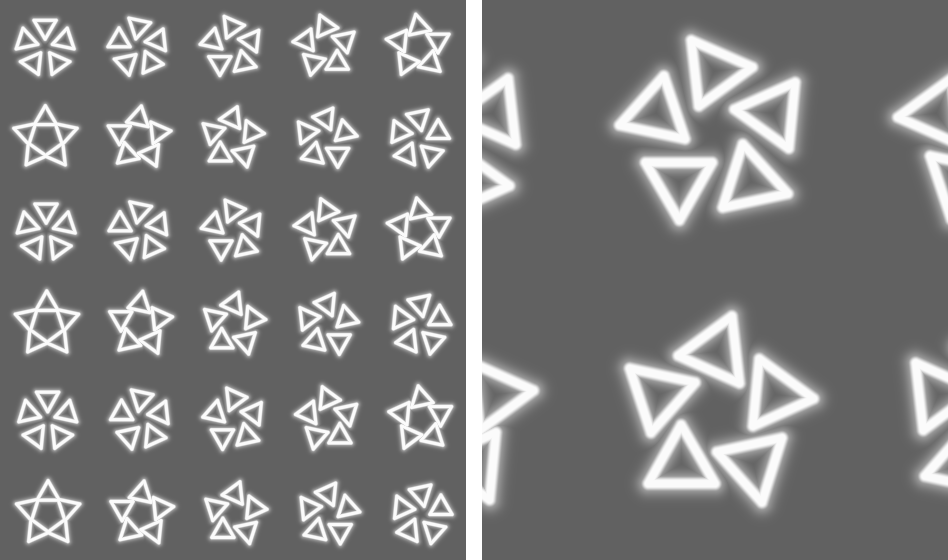
Left, the full canvas; right, a detail of the centre.
This pattern is drawn by a WebGL 1 fragment shader. Its source:

```glsl
precision highp float;

uniform vec2 u_resolution;

const float PI = 3.14159265;

// Layout, in units of one square cell
const float ROWS = 6.0;
const float COLUMNS = 5.0;
const float RING_RADIUS = 0.219;
const float TRIANGLE_RADIUS = 0.1375;
const float SPIN_STEP = PI / 15.0;

// Stroke and glow
const float CORE_INNER = 0.0094;
const float CORE_OUTER = 0.028;
const float GLOW_RADIUS = 0.039;
const float GLOW_STRENGTH = 0.55;

const vec3 BACKGROUND = vec3(0.38);
const vec3 LINE_COLOR = vec3(0.985);

// Slow wander of the rows away from an even grid
vec2 drift(float y) {
  return vec2(-0.017 * cos(0.52 * y), -0.007 - 0.021 * sin(0.9 * y - 0.81));
}

// Distance to the outline of an equilateral triangle;
// heading is the direction of one edge normal
float triangleOutline(vec2 p, float heading) {
  float sector = 2.0 * PI / 3.0;
  float angle = atan(p.y, p.x) - heading;
  angle = mod(angle + 0.5 * sector, sector) - 0.5 * sector;
  vec2 folded = length(p) * vec2(cos(angle), abs(sin(angle)));
  float inradius = 0.5 * TRIANGLE_RADIUS;
  float halfSide = inradius * sqrt(3.0);
  return length(vec2(folded.x - inradius, max(folded.y - halfSide, 0.0)));
}

// Five triangles on a ring, each turned clockwise about its own centre
float triangleRing(vec2 p, float spin) {
  float nearest = 1.0;
  for (int i = 0; i < 5; i++) {
    float direction = 0.5 * PI + float(i) * 0.4 * PI;
    vec2 center = RING_RADIUS * vec2(cos(direction), sin(direction));
    nearest = min(nearest, triangleOutline(p - center, direction - spin));
  }
  return nearest;
}

void main() {
  // Grid measured from the top left corner
  float pixel = ROWS / u_resolution.y;
  vec2 grid = vec2(gl_FragCoord.x, u_resolution.y - gl_FragCoord.y) * pixel;
  grid -= drift(grid.y);
  vec2 cell = floor(grid);
  vec2 local = (fract(grid) - 0.5) * vec2(1.0, -1.0);

  // The turn advances cell by cell in reading order
  float spin = SPIN_STEP * (cell.x + COLUMNS * cell.y);
  float d = triangleRing(local, spin);

  // Bright core over a soft halo
  float outer = max(CORE_OUTER, CORE_INNER + pixel);
  float core = 1.0 - smoothstep(CORE_INNER, outer, d);
  float glow = GLOW_STRENGTH * exp(-d * d / (GLOW_RADIUS * GLOW_RADIUS));
  float light = 1.0 - (1.0 - core) * (1.0 - glow);

  gl_FragColor = vec4(mix(BACKGROUND, LINE_COLOR, light), 1.0);
}
```
